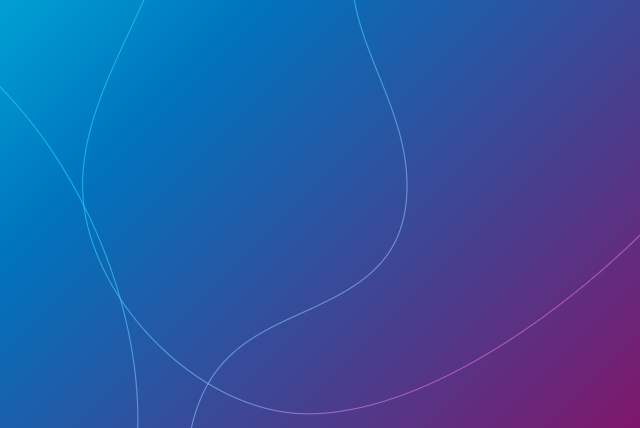
Give the GLSL for this background, as a WebGL 1 fragment shader.

```glsl
precision highp float;
// Diagonal cyan-blue-magenta gradient crossed by three thin flowing strands.
// Each strand is a chain of cubic Bezier curves, measured as short segments;
// its tint follows the gradient from cyan through pale blue to violet.

uniform vec2 u_resolution;

float segmentDistance(vec2 p, vec2 a, vec2 b) {
  vec2 ap = p - a, ab = b - a;
  return length(ap - ab * clamp(dot(ap, ab) / dot(ab, ab), 0.0, 1.0));
}

vec2 bezier(vec2 a, vec2 b, vec2 c, vec2 d, float t) {
  float s = 1.0 - t;
  return s * s * s * a + 3.0 * s * t * (s * b + t * c) + t * t * t * d;
}

float curveDistance(vec2 p, vec2 a, vec2 b, vec2 c, vec2 d) {
  float nearest = 10.0;
  vec2 previous = a;
  for (int i = 1; i <= 32; i++) {
    vec2 next = bezier(a, b, c, d, float(i) / 32.0);
    nearest = min(nearest, segmentDistance(p, previous, next));
    previous = next;
  }
  return nearest;
}

// Coverage of a thin line, softened over one pixel
float stroke(float dist) {
  return clamp((0.0013 - dist) * u_resolution.y + 0.5, 0.0, 1.0);
}

void main() {
  // Height is one unit, with y running down from the top edge
  vec2 p = vec2(gl_FragCoord.x, u_resolution.y - gl_FragCoord.y) / u_resolution.y;
  float t = (p.x + p.y) / (u_resolution.x / u_resolution.y + 1.0);

  // Background gradient
  vec3 cyan = vec3(0.0, 0.63, 0.83);
  vec3 blue = vec3(0.0, 0.45, 0.74);
  vec3 magenta = vec3(0.5, 0.09, 0.42);
  vec3 color = mix(cyan, blue, clamp(t / 0.25, 0.0, 1.0));
  color = mix(color, magenta, clamp((t - 0.25) / 0.75, 0.0, 1.0));

  // Short arc at the lower left
  float arc = curveDistance(p, vec2(0.0, 0.203), vec2(0.186, 0.391),
                            vec2(0.328, 0.703), vec2(0.322, 1.0));

  // Long bowl from the top left to the right edge
  float bowl = curveDistance(p, vec2(0.336, 0.0), vec2(0.271, 0.146),
                             vec2(0.193, 0.281), vec2(0.193, 0.434));
  bowl = min(bowl, curveDistance(p, vec2(0.193, 0.434), vec2(0.193, 0.684),
                                 vec2(0.459, 0.967), vec2(0.719, 0.967)));
  bowl = min(bowl, curveDistance(p, vec2(0.719, 0.967), vec2(0.977, 0.967),
                                 vec2(1.289, 0.752), vec2(1.5, 0.545)));

  // Winding strand through the centre
  float wave = curveDistance(p, vec2(0.828, 0.0), vec2(0.852, 0.141),
                             vec2(0.951, 0.273), vec2(0.951, 0.434));
  wave = min(wave, curveDistance(p, vec2(0.951, 0.434), vec2(0.951, 0.609),
                                 vec2(0.84, 0.668), vec2(0.732, 0.719)));
  wave = min(wave, curveDistance(p, vec2(0.732, 0.719), vec2(0.605, 0.777),
                                 vec2(0.488, 0.82), vec2(0.447, 1.0)));

  // Strand tint and blending; crossings become a little brighter
  vec3 tint = mix(vec3(0.1, 0.76, 0.92), vec3(0.49, 0.63, 0.88), smoothstep(0.25, 0.58, t));
  tint = mix(tint, vec3(0.74, 0.38, 0.78), smoothstep(0.55, 0.8, t));
  color = mix(color, tint, 0.8 * stroke(arc));
  color = mix(color, tint, 0.8 * stroke(bowl));
  color = mix(color, tint, 0.8 * stroke(wave));

  gl_FragColor = vec4(color, 1.0);
}
```
